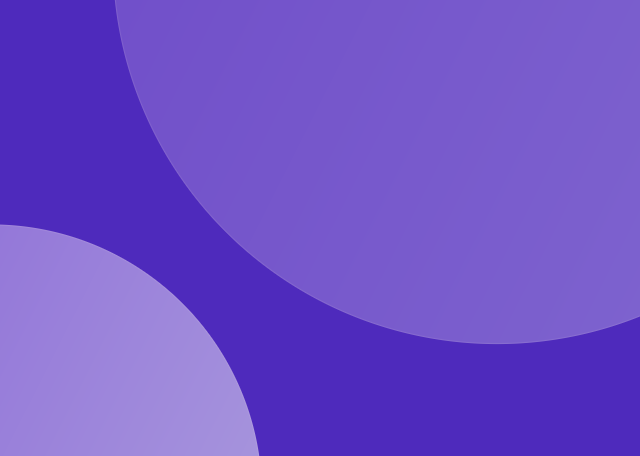
A Shadertoy shader for this background:

```glsl
// Two translucent lilac discs with soft diagonal gradients on a deep violet field.

// Lays a gradient disc with a thin pale rim over the base colour.
vec3 layDisc(vec3 base, vec2 p, vec2 center, float radius,
             vec3 startColor, vec3 endColor, vec2 span, float rimStrength) {
    float pixel = 1.0 / iResolution.y;
    float dist = length(p - center) - radius;

    // Diagonal gradient, running right and slightly down
    float along = dot(p, vec2(0.89, -0.45));
    float t = clamp((along - span.x) / (span.y - span.x), 0.0, 1.0);
    vec3 fill = mix(startColor, endColor, t);

    // Faint highlight just inside the edge
    float rim = smoothstep(-0.004, 0.0, dist);
    fill = mix(fill, vec3(0.86, 0.78, 0.88), rim * rimStrength);

    float coverage = clamp(0.5 - dist / pixel, 0.0, 1.0);
    return mix(base, fill, coverage);
}

void mainImage(out vec4 fragColor, in vec2 fragCoord) {
    // Height spans 0 to 1
    vec2 p = fragCoord / iResolution.y;
    vec3 color = vec3(0.306, 0.165, 0.737);

    // Large disc, upper right
    color = layDisc(color, p, vec2(1.0897, 1.0879), 0.8425,
                    vec3(0.443, 0.312, 0.790), vec3(0.490, 0.384, 0.808),
                    vec2(-0.23, 1.11), 0.16);

    // Small disc, lower left
    color = layDisc(color, p, vec2(-0.0183, -0.0852), 0.593,
                    vec3(0.580, 0.470, 0.850), vec3(0.648, 0.575, 0.865),
                    vec2(-0.23, 0.50), 0.20);

    fragColor = vec4(color, 1.0);
}
```
